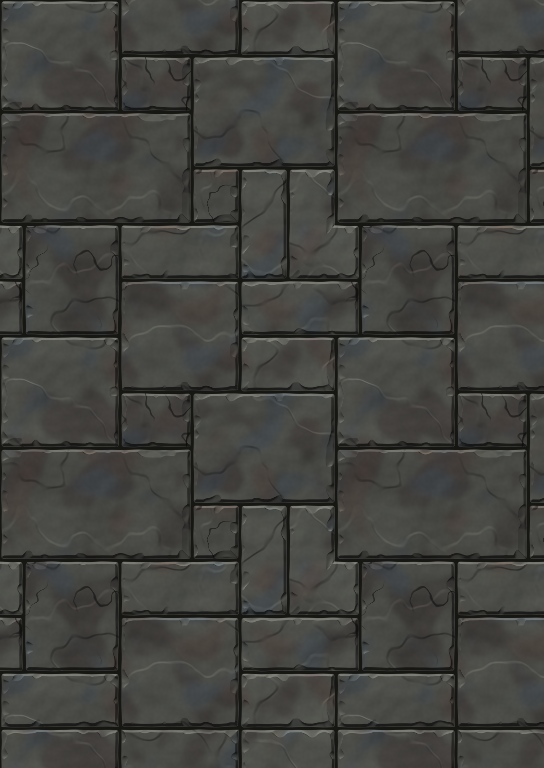
Write a Shadertoy shader that draws this texture.

```glsl
// Dark castle paving: a repeating tile of rectangular stones on a 14 x 6 grid.
// Wrapped rounded boxes give edge distance and stone id; a chipped, noisy height
// field is lit from above, then tinted, cracked and separated by dark joints.

const float TILE_WIDTH = 0.618;      // tile side as a share of canvas width
const vec2 GRID = vec2(14.0, 6.0);
const float SEAM = 13.0 / 6.0;       // the last row restarts here, in tiles
const float GAP = 0.0045;            // half width of a joint, in tiles
const int COUNT = 13;

// Left-top corners and sizes in grid cells; the last box extends stone 7 to an L.
const vec2 CORNER[COUNT] = vec2[](
    vec2(0, 0), vec2(10, 0), vec2(5, 1), vec2(8, 1), vec2(0, 2), vec2(8, 3), vec2(10, 3),
    vec2(12, 3), vec2(1, 4), vec2(5, 4), vec2(5, 5), vec2(10, 5), vec2(12, 4));
const vec2 SIZE[COUNT] = vec2[](
    vec2(5, 2), vec2(4, 1), vec2(3, 1), vec2(6, 2), vec2(8, 2), vec2(2, 1), vec2(2, 2),
    vec2(2, 2), vec2(4, 2), vec2(5, 1), vec2(5, 2), vec2(5, 1), vec2(3, 1));

const vec3 JOINT = vec3(0.085, 0.085, 0.07);
const vec3 GREY = vec3(0.295, 0.30, 0.28);
const vec3 WARM = vec3(0.25, 0.24, 0.23);
const vec3 BLUE = vec3(0.24, 0.27, 0.30);
const vec3 RUST = vec3(0.29, 0.245, 0.225);

float hash(vec3 v) {
    return fract(sin(dot(v, vec3(127.1, 311.7, 74.7))) * 43758.5);
}

float corner(vec2 cell, vec2 offset, vec2 f, float freq, float seed) {
    float angle = 6.2832 * hash(vec3(mod(cell + offset, freq), seed));
    return dot(vec2(cos(angle), sin(angle)), f - offset);
}

// Gradient noise, about -1..1, periodic over one tile for whole frequencies
float noise(vec2 p, float freq, float seed) {
    vec2 cell = floor(p * freq);
    vec2 f = p * freq - cell;
    vec2 u = f * f * f * (f * (f * 6.0 - 15.0) + 10.0);
    float top = mix(corner(cell, vec2(0, 0), f, freq, seed),
                    corner(cell, vec2(1, 0), f, freq, seed), u.x);
    float bottom = mix(corner(cell, vec2(0, 1), f, freq, seed),
                       corner(cell, vec2(1, 1), f, freq, seed), u.x);
    return 1.5 * mix(top, bottom, u.y);
}

// Distance inside a rounded box, positive within
float insideBox(vec2 q, vec2 halfSize, float radius) {
    vec2 a = abs(q) - halfSize + radius;
    return radius - length(max(a, 0.0)) - min(max(a.x, a.y), 0.0);
}

// x: distance in from the stone's edge, y: stone id
vec2 findStone(vec2 p) {
    float seam = p.y - SEAM;
    p.y -= step(0.0, seam) / GRID.y;
    vec2 stone = vec2(-1.0, 0.0);
    for (int i = 0; i < COUNT; i++) {
        vec2 halfSize = 0.5 * SIZE[i] / GRID;
        vec2 q = p - CORNER[i] / GRID - halfSize;
        float d = insideBox(q - round(q), halfSize, 0.012);
        if (d > stone.x) stone = vec2(d, i == 12 ? 7.0 : float(i));
    }
    stone.x = min(stone.x, abs(seam));
    stone.x += 0.002 * noise(p, 16.0, stone.y);
    return stone;
}

// Chipped bevel, soft swells and shallow flaked ledges
float stoneHeight(vec2 p) {
    vec2 stone = findStone(p);
    float chips = smoothstep(0.05, 0.6, noise(p, 21.0, stone.y + 20.0));
    float bevel = clamp((stone.x - GAP) / mix(0.008, 0.024, chips), 0.0, 1.0);
    float swell = 0.007 * noise(p, 7.0, stone.y) + 0.0012 * noise(p, 25.0, stone.y);
    float ledge = smoothstep(-0.05, 0.05, noise(p, 5.0, stone.y + 50.0)
                                        + 0.2 * noise(p, 17.0, stone.y));
    return 0.010 * bevel + swell + 0.0025 * ledge;
}

vec3 stoneColor(vec2 p, float id) {
    float blotch = noise(p, 6.0, id + 70.0) + 0.4 * noise(p, 14.0, id + 75.0);
    vec3 color = mix(GREY, WARM, smoothstep(0.0, 0.6, blotch));
    color = mix(color, BLUE, 0.55 * smoothstep(0.15, 0.7, noise(p, 8.0, id + 80.0)));
    color = mix(color, RUST, 0.55 * smoothstep(0.2, 0.7, noise(p, 7.0, id + 90.0)));
    float grain = 0.025 * noise(p, 90.0, id);
    return color * (0.97 + 0.08 * hash(vec3(id, 3.0, 5.0)) + grain);
}

// Thin broken lines on every third stone
float cracks(vec2 p, float id) {
    vec2 jagged = p + 0.012 * vec2(noise(p, 32.0, id), noise(p, 32.0, id + 9.0));
    float line = 1.0 - smoothstep(0.01, 0.05, abs(noise(jagged, 9.0, id + 30.0)));
    float patches = smoothstep(0.0, 0.3, noise(p, 6.0, id + 40.0));
    return line * patches * step(1.5, mod(id, 3.0));
}

void mainImage(out vec4 fragColor, in vec2 fragCoord) {
    // Tile units, measured down from the top edge
    float pixel = 1.0 / (iResolution.x * TILE_WIDTH);
    vec2 p = vec2(fragCoord.x, iResolution.y - fragCoord.y) * pixel;
    vec2 stone = findStone(p);

    // Light from above, with darker side faces
    vec2 e = vec2(0.003, 0.0);
    float h = stoneHeight(p);
    vec2 slope = vec2(stoneHeight(p + e.xy) - h, stoneHeight(p + e.yx) - h) / e.x;
    float light = 1.0 + 0.6 * slope.y + 0.2 * slope.x - 0.2 * abs(slope.x);

    vec3 color = stoneColor(p, stone.y) * clamp(light, 0.35, 1.6);
    color *= 1.0 - 0.45 * cracks(p, stone.y);
    float soft = max(0.6 * pixel, 0.0015);
    color = mix(JOINT, color, smoothstep(GAP - soft, GAP + soft, stone.x));
    fragColor = vec4(color, 1.0);
}
```
